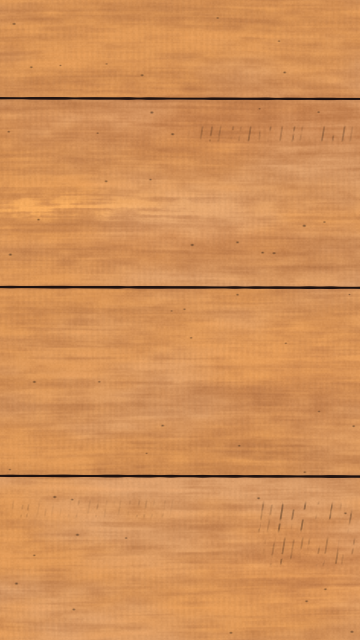
Reproduce this texture procedurally as a WebGL 2 fragment shader.

```glsl
#version 300 es
precision highp float;

uniform vec2 u_resolution;
out vec4 fragColor;

const float PITCH = 0.295;       // plank height, canvas height = 1
const float FIRST_SEAM = 0.2565;
const vec3 GOLD = vec3(0.855, 0.585, 0.335);
const vec3 PALE = vec3(0.845, 0.610, 0.410);
const vec3 BROWN = vec3(0.775, 0.500, 0.300);
const vec3 SEAM_EDGE = vec3(0.50, 0.32, 0.22);
const vec3 SEAM_CORE = vec3(0.12, 0.07, 0.06);

float hash(vec2 p) {
    vec3 q = fract(p.xyx * vec3(0.1031, 0.1030, 0.0973));
    q += dot(q, q.yzx + 33.33);
    return fract((q.x + q.y) * q.z);
}

float noise(vec2 p) {
    vec2 i = floor(p), f = fract(p);
    f = f * f * (3.0 - 2.0 * f);
    return mix(mix(hash(i), hash(i + vec2(1, 0)), f.x),
               mix(hash(i + vec2(0, 1)), hash(i + vec2(1, 1)), f.x), f.y);
}

float fbm(vec2 p) {
    float sum = 0.0, gain = 0.5;
    for (int i = 0; i < 4; i++) {
        sum += gain * noise(p);
        p = p * 2.03 + 17.1;
        gain *= 0.5;
    }
    return sum / 0.9375;
}

// Soft elliptical patch, 1 at its centre
float patchMask(vec2 p, vec2 centre, vec2 radius) {
    vec2 d = (p - centre) / radius;
    return exp(-dot(d, d));
}

// Fine streaks along the plank, gently bent
float grain(vec2 p, float seed) {
    p.y += 0.012 * fbm(vec2(p.x * 3.0, p.y * 7.0) + seed);
    float wide = fbm(vec2(p.x * 2.5, p.y * 48.0) + seed);
    float fine = noise(vec2(p.x * 9.0, p.y * 210.0) + seed);
    float hair = noise(vec2(p.x * 22.0, p.y * 400.0) + seed);
    return (wide - 0.5) * 0.9 + (fine - 0.5) * 0.38 + (hair - 0.5) * 0.24;
}

// Row of slanted saw marks of uneven strength
float sawTicks(vec2 p, vec2 centre, vec2 size, float spacing, float px) {
    float x = (p.x - 0.16 * (p.y - centre.y)) / spacing;
    float offset = (fract(x) - 0.3 - 0.4 * hash(vec2(floor(x), 5.0))) * spacing;
    float stroke = 1.0 - smoothstep(0.0004, 0.0009 + px, abs(offset));
    vec2 edge = smoothstep(size, size * 0.65, abs(p - centre));
    float broken = smoothstep(0.3, 0.7, noise(p * vec2(80.0, 130.0)));
    return stroke * edge.x * edge.y * broken * (0.3 + 0.7 * hash(vec2(floor(x), 9.0)));
}

// Sparse dark pores, at most one per cell
float pores(vec2 p, float cell, float px) {
    vec2 id = floor(p / cell);
    vec2 centre = 0.2 + 0.6 * vec2(hash(id + 3.7), hash(id + 41.3));
    float d = length((fract(p / cell) - centre) * cell * vec2(0.7, 1.0));
    float radius = mix(0.0006, 0.0015, hash(id + 71.0));
    return step(0.88, hash(id + 11.0)) * (1.0 - smoothstep(radius - px, radius + px, d));
}

vec3 plankColour(vec2 p, float row, float px) {
    float seed = row * 37.7 + 91.0;
    float streak = grain(p, seed);
    float cloud = fbm(p * vec2(4.0, 11.0) + seed) - 0.5;
    float blotch = fbm(p * vec2(32.0, 75.0) + seed) - 0.5;
    vec3 wood = mix(GOLD, PALE, smoothstep(-0.15, 0.3, cloud + p.x * 0.35 - 0.08));

    // Broad stains and lighter bands
    float shade = 0.75 * patchMask(p, vec2(0.40, 0.81), vec2(0.32, 0.055))
                + 0.45 * patchMask(p, vec2(0.32, 0.62), vec2(0.22, 0.035))
                + 0.65 * patchMask(p, vec2(0.50, 0.12), vec2(0.16, 0.07))
                + 0.35 * patchMask(p, vec2(0.46, 0.40), vec2(0.16, 0.08));
    float glow = patchMask(p, vec2(0.03, 0.675), vec2(0.28, 0.022));
    wood = mix(wood, BROWN, clamp(0.16 + 0.7 * shade - 0.8 * streak - 0.7 * blotch, 0.0, 0.9));
    wood += vec3(0.08, 0.07, 0.03) * glow * smoothstep(-0.1, 0.3, streak + blotch);
    wood *= 1.0 + 0.11 * streak + 0.07 * blotch;

    // Closely spaced planer ripples
    float ripple = cos(6.2832 * (p.x * 112.0 + 0.5 * noise(p * 18.0)));
    float beads = noise(p * vec2(20.0, 150.0) + seed);
    wood *= 1.0 + 0.018 * ripple * beads;

    float ticks = sawTicks(p, vec2(0.49, 0.192), vec2(0.11, 0.027), 0.018, px)
                + 0.7 * sawTicks(p, vec2(0.49, 0.138), vec2(0.09, 0.025), 0.014, px)
                + 0.7 * sawTicks(p, vec2(0.43, 0.791), vec2(0.16, 0.014), 0.016, px)
                + 0.4 * sawTicks(p, vec2(0.14, 0.205), vec2(0.15, 0.016), 0.013, px);
    wood *= 1.0 - 0.32 * ticks;
    wood *= 1.0 - 0.40 * pores(p, 0.035, px);
    return wood + 0.025 * (noise(p * 420.0) - 0.5);
}

void main() {
    vec2 p = gl_FragCoord.xy / u_resolution.y;
    float px = 1.0 / u_resolution.y;
    float t = (p.y + 0.002 * p.x - FIRST_SEAM) / PITCH;
    float row = floor(t), seam = floor(t + 0.5);
    vec3 colour = plankColour(p, row, px);

    // Narrow gaps with ragged, slightly stained edges
    float dist = abs(t - seam) * PITCH;
    float ragged = noise(vec2(p.x * 60.0, seam * 7.0)) - 0.5;
    float halfWidth = 0.0014 + 0.0005 * hash(vec2(seam, 2.0)) + 0.0006 * ragged;
    colour = mix(colour, SEAM_EDGE, 0.35 * exp(-dist / 0.0025));
    colour = mix(SEAM_CORE, colour, smoothstep(halfWidth - 0.5 * px, halfWidth + 0.7 * px, dist));
    fragColor = vec4(clamp(colour, 0.0, 1.0), 1.0);
}
```
